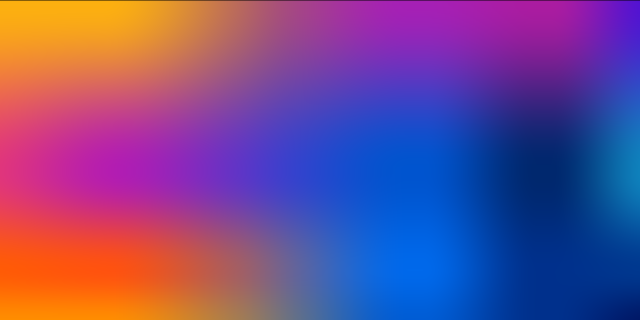
Reproduce this background procedurally as a WebGL 1 fragment shader.

```glsl
precision highp float;
// Soft mesh gradient: gold, magenta and orange on the left melt into
// blue, navy and teal on the right. Four horizontal colour bands share
// the same overlapping smooth transitions and are blended vertically.

uniform vec2 u_resolution;

// Smoothly replaces one colour by the next between two positions.
vec3 blend(vec3 from, vec3 to, float start, float end, float t) {
  return mix(from, to, smoothstep(start, end, t));
}

// Horizontal run through six colours, from the left edge to the right.
vec3 band(float x, vec3 edge, vec3 warm, vec3 haze, vec3 cool, vec3 deep, vec3 rim) {
  vec3 color = blend(edge, warm, -0.05, 0.20, x);
  color = blend(color, haze, 0.16, 0.47, x);
  color = blend(color, cool, 0.37, 0.64, x);
  color = blend(color, deep, 0.66, 0.84, x);
  return blend(color, rim, 0.86, 1.02, x);
}

// Gold to magenta and violet.
vec3 topBand(float x) {
  vec3 gold = vec3(0.99, 0.69, 0.06);
  vec3 dusk = vec3(0.65, 0.33, 0.45);
  vec3 magenta = vec3(0.65, 0.125, 0.71);
  vec3 orchid = vec3(0.67, 0.11, 0.63);
  vec3 violet = vec3(0.31, 0.07, 0.83);
  return band(x, gold, gold, dusk, magenta, orchid, violet);
}

// Rose and purple to azure, a navy shadow and a teal rim.
vec3 middleBand(float x) {
  vec3 rose = vec3(0.90, 0.22, 0.46);
  vec3 purple = vec3(0.70, 0.11, 0.70);
  vec3 indigo = vec3(0.28, 0.235, 0.80);
  vec3 azure = vec3(0.0, 0.33, 0.81);
  vec3 navy = vec3(0.0, 0.155, 0.43);
  vec3 teal = vec3(0.06, 0.52, 0.75);
  return band(x, rose, purple, indigo, azure, navy, teal);
}

// Vivid orange to bright blue.
vec3 lowerBand(float x) {
  vec3 orange = vec3(1.0, 0.36, 0.02);
  vec3 ember = vec3(1.0, 0.32, 0.06);
  vec3 slate = vec3(0.53, 0.385, 0.49);
  vec3 brightBlue = vec3(0.0, 0.41, 0.92);
  vec3 marine = vec3(0.0, 0.19, 0.55);
  vec3 rim = vec3(0.0, 0.22, 0.56);
  return band(x, orange, ember, slate, brightBlue, marine, rim);
}

// Amber to blue, darkest in the right corner.
vec3 bottomBand(float x) {
  vec3 amber = vec3(1.0, 0.56, 0.0);
  vec3 stone = vec3(0.53, 0.47, 0.42);
  vec3 blue = vec3(0.0, 0.36, 0.83);
  vec3 marine = vec3(0.0, 0.19, 0.55);
  vec3 midnight = vec3(0.0, 0.085, 0.39);
  return band(x, amber, amber, stone, blue, marine, midnight);
}

void main() {
  vec2 uv = gl_FragCoord.xy / u_resolution;

  // Stack the bands from bottom to top.
  vec3 color = blend(bottomBand(uv.x), lowerBand(uv.x), -0.02, 0.16, uv.y);
  color = blend(color, middleBand(uv.x), 0.15, 0.46, uv.y);
  color = blend(color, topBand(uv.x), 0.47, 1.0, uv.y);

  // Thin dim line along the upper edge.
  color *= 1.0 - 0.5 * smoothstep(0.995, 0.999, uv.y);

  gl_FragColor = vec4(color, 1.0);
}
```
